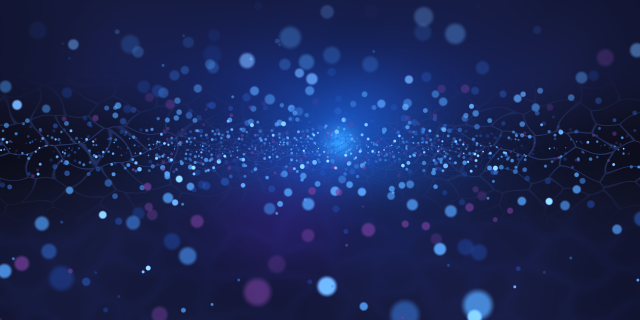
Write a WebGL 1 fragment shader that draws this background.

```glsl
precision highp float;
// Deep blue field of drifting light specks over a faint cellular web.
// Soft Gaussian glows form the backdrop, cell borders form the web, and
// hashed grids scatter discs that grow and blur away from a focal line.

uniform vec2 u_resolution;

const float FOCAL_Y = 0.54;
const vec2 CORE = vec2(1.063, 0.555);
const vec3 NAVY = vec3(0.076, 0.082, 0.168);
const vec3 SKY = vec3(0.32, 0.63, 0.98);
const vec3 COBALT = vec3(0.14, 0.35, 0.80);
const vec3 ORCHID = vec3(0.46, 0.25, 0.62);
const vec3 WEB = vec3(0.20, 0.29, 0.57);

vec3 hash3(vec2 p) {
  vec3 q = vec3(dot(p, vec2(127.1, 311.7)),
                dot(p, vec2(269.5, 183.3)),
                dot(p, vec2(419.2, 371.9)));
  return fract(sin(q) * 43758.55);
}

float glow(vec2 p, vec2 center, vec2 size) {
  vec2 d = (p - center) / size;
  return exp(-dot(d, d));
}

// Layered sines for a slow unevenness of light
float mottle(vec2 p) {
  return sin(p.x * 5.0 + sin(p.y * 7.0)) * 0.6
       + sin(p.y * 11.0 - p.x * 4.0 + sin(p.x * 9.0)) * 0.4;
}

vec3 backdrop(vec2 p, float side) {
  vec3 col = NAVY;
  col += vec3(0.004, 0.014, 0.060) * smoothstep(0.08, 0.3, abs(p.y - 0.5));
  col += vec3(0.014, 0.085, 0.300) * glow(p, vec2(1.02, 0.60), vec2(0.56, 0.31));
  col += vec3(0.010, 0.150, 0.270) * glow(p, vec2(1.08, 0.60), vec2(0.24, 0.17));
  col += vec3(0.010, 0.045, 0.090) * glow(p, vec2(1.02, 0.47), vec2(0.45, 0.09));
  col += vec3(0.080, 0.300, 0.280) * glow(p, CORE, vec2(0.050));
  col += vec3(0.060, 0.000, 0.090) * glow(p, vec2(0.87, 0.30), vec2(0.22, 0.16));
  col *= 1.0 + 0.10 * mottle(p);
  col *= 1.0 - 0.28 * side * glow(p, vec2(p.x, 0.52), vec2(1.0, 0.12));
  return col * (1.0 - 0.15 * smoothstep(0.6, 1.1, abs(p.x - 1.0)));
}

// Difference of the two nearest distances: zero on cell borders
float cellBorder(vec2 p) {
  vec2 id = floor(p);
  float nearest = 8.0;
  float second = 8.0;
  for (int j = -1; j <= 1; j++) {
    for (int i = -1; i <= 1; i++) {
      vec2 cell = id + vec2(float(i), float(j));
      float d = length(cell + hash3(cell).xy - p);
      second = min(second, max(nearest, d));
      nearest = min(nearest, d);
    }
  }
  return second - nearest;
}

// Border lines, squashed vertically like a plane seen at a low angle
float web(vec2 p, vec2 scale, float width) {
  vec2 bend = 0.012 * vec2(sin(p.y * 43.0), sin(p.x * 31.0));
  return 1.0 - smoothstep(0.0, width, cellBorder((p + bend) * scale));
}

// One grid of discs, kept near a chosen distance from the focal line
vec3 addSpecks(vec3 col, vec2 p, float size, float seed, float pixel) {
  float home = max(0.0, 2.7 * (size - 0.014));
  float spread = 1.5 * size + 0.032;
  vec2 id = floor(p / size);
  for (int j = -1; j <= 1; j++) {
    for (int i = -1; i <= 1; i++) {
      vec2 cell = id + vec2(float(i), float(j));
      vec3 place = hash3(cell + seed);
      vec3 look = hash3(cell + seed + 57.3);
      vec2 center = (cell + 0.1 + 0.8 * place.xy) * size;
      float depth = abs(center.y - FOCAL_Y);
      float band = (depth - home) / spread;
      float crowd = mix(0.25, 1.0, glow(center, vec2(1.0, FOCAL_Y), vec2(0.6, 1.0)));
      crowd *= 1.0 + 0.4 * mottle(center * 3.0);
      float present = step(place.z, 0.58 * exp(-band * band) * crowd);

      // The cap keeps every disc inside the searched cells
      float radius = (0.0025 + 0.078 * depth) * (0.5 + 0.7 * look.x);
      radius = min(radius, 0.4 * size);
      float edge = max(pixel, radius * 0.3);
      float disc = 1.0 - smoothstep(radius - edge, radius + edge, length(p - center));
      float fade = 1.0 - 1.9 * max(0.0, center.y - FOCAL_Y);
      float alpha = present * disc * fade * (0.30 + 0.70 * look.y);

      vec3 tint = mix(COBALT, SKY, smoothstep(0.1, 0.65, look.y));
      tint += 0.28 * smoothstep(0.8, 1.0, look.y);
      float pink = step(0.89, look.z);
      col = mix(col, mix(tint, ORCHID, pink), alpha * (1.0 - 0.25 * pink));
    }
  }
  return col;
}

void main() {
  vec2 p = gl_FragCoord.xy / u_resolution.y;
  p.x += 1.0 - 0.5 * u_resolution.x / u_resolution.y;
  float pixel = 0.75 / u_resolution.y;
  float side = smoothstep(0.2, 0.7, abs(p.x - 1.0));
  vec3 col = backdrop(p, side);

  // Broad web at the sides, fine web around the core, blurred web below
  float focus = glow(p, vec2(p.x, 0.53), vec2(1.0, 0.13));
  float inner = glow(p, vec2(1.05, 0.53), vec2(0.42, 0.08));
  float below = 1.0 - smoothstep(0.2, 0.5, p.y);
  col = mix(col, WEB, 0.6 * focus * mix(0.4, 1.0, side) * web(p, vec2(9.0, 15.0), 0.09));
  col = mix(col, COBALT, 0.5 * inner * web(p + 3.7, vec2(20.0, 40.0), 0.13));
  col += vec3(0.006, 0.010, 0.030) * below * web(p, vec2(6.0, 8.0), 0.45);

  // Scattered lights, from large soft discs to fine dust in front
  for (int i = 0; i < 6; i++) {
    float n = 5.0 - float(i);
    col = addSpecks(col, p, 0.011 * pow(1.7, n), 13.7 * n, pixel);
  }
  gl_FragColor = vec4(col, 1.0);
}
```
